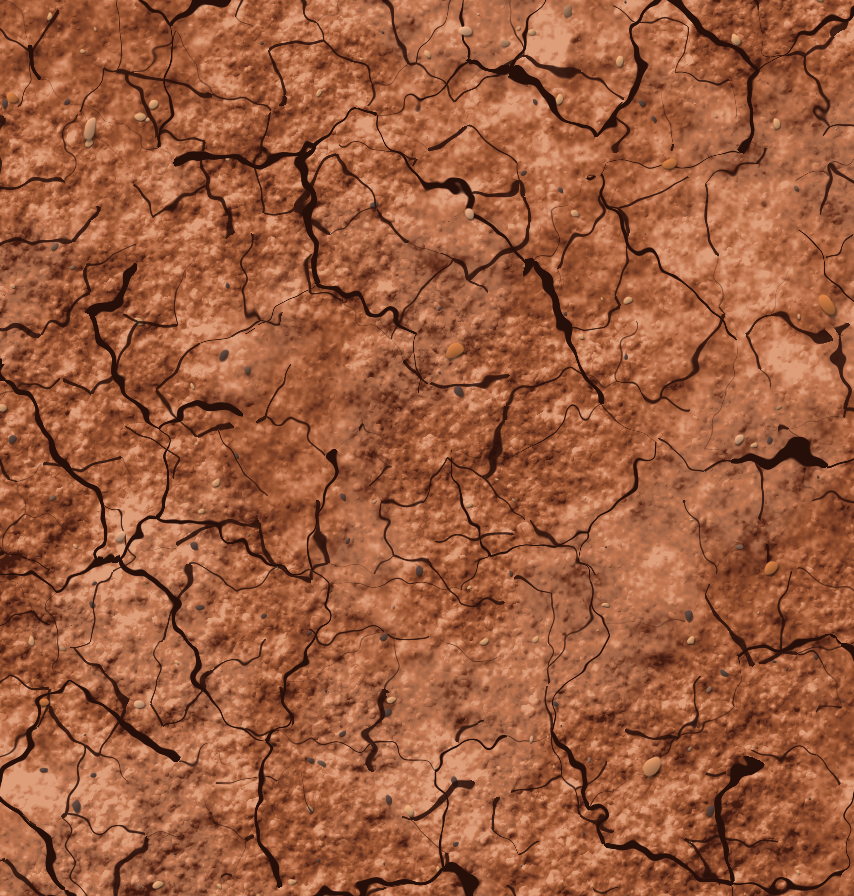
Give the GLSL for this texture, as a Shadertoy shader.

```glsl
// Dry red clay soil: jagged cracks between crumbly plates, with scattered grit and pebbles.

const vec2 LIGHT = vec2(-0.5, 0.86);
const vec3 CREVICE = vec3(0.15, 0.055, 0.035);
const vec3 SHADE   = vec3(0.26, 0.10, 0.06);
const vec3 BROWN   = vec3(0.46, 0.23, 0.14);
const vec3 RUST    = vec3(0.61, 0.33, 0.19);
const vec3 DUSTY   = vec3(0.64, 0.40, 0.28);
const vec3 CLAY    = vec3(0.76, 0.46, 0.31);
const vec3 CHALK   = vec3(0.87, 0.62, 0.48);

float hash(vec2 p) {
    vec3 q = fract(p.xyx * 0.1031);
    q += dot(q, q.yzx + 33.33);
    return fract((q.x + q.y) * q.z);
}

vec2 hash2(vec2 p) { return vec2(hash(p), hash(p + 57.3)); }

float noise(vec2 p) {
    vec2 i = floor(p), f = p - i;
    f = f * f * (3.0 - 2.0 * f);
    return mix(mix(hash(i), hash(i + vec2(1, 0)), f.x),
               mix(hash(i + vec2(0, 1)), hash(i + vec2(1, 1)), f.x), f.y);
}

float fbm(vec2 p) {
    float sum = 0.0, amp = 0.53;
    for (int i = 0; i < 4; i++) {
        sum += amp * noise(p);
        p = mat2(1.6, 1.2, -1.2, 1.6) * p + 17.7;
        amp *= 0.5;
    }
    return sum;
}

// Slope of the noise surface towards the light
float relief(vec2 p) { return fbm(p) - fbm(p + LIGHT * 0.4); }

// Voronoi border: x = distance, y = random value of that border
vec2 border(vec2 p) {
    vec2 cell = floor(p), f = p - cell, home = vec2(0), toHome = vec2(0);
    float best = 9.0, id = 0.0;
    for (int k = 0; k < 9; k++) {
        vec2 g = vec2(k % 3 - 1, k / 3 - 1);
        vec2 r = g + hash2(cell + g) - f;
        if (dot(r, r) < best) { best = dot(r, r); home = g; toHome = r; }
    }
    best = 9.0;
    for (int k = 0; k < 25; k++) {
        vec2 g = home + vec2(k % 5 - 2, k / 5 - 2);
        vec2 r = g + hash2(cell + g) - f, gap = r - toHome;
        if (dot(gap, gap) < 1e-5) continue;
        float d = dot(0.5 * (r + toHome), normalize(gap));
        if (d < best) { best = d; id = hash(2.0 * cell + g + home + 0.5); }
    }
    return vec2(best, id);
}

// Crack network: x = opening, y = soft darkening beside it
vec2 cracks(vec2 p, float freq, float width, float rarity, float blur) {
    vec2 e = border(p * freq);
    float d = e.x / freq;
    float w = width * smoothstep(rarity, 1.0, e.y) * (0.35 + 1.3 * noise(p * 14.0));
    float open = (1.0 - smoothstep(w - blur, w + blur, d)) * smoothstep(0.0, 0.0009, w);
    return vec2(open, exp(-d / 0.005) * w / width);
}

// Scattered lumps: x = coverage, y = lighting, z = random value, w = cast shadow
vec4 lumps(vec2 p, float freq, float density, float size, float blur) {
    p *= freq;
    p += 0.5 * size * (vec2(noise(p * 4.0), noise(p * 4.0 + 31.0)) - 0.5);
    vec2 cell = floor(p);
    vec4 result = vec4(0);
    float top = 0.0;
    for (int k = 0; k < 9; k++) {
        vec2 id = cell + vec2(k % 3 - 1, k / 3 - 1);
        float rnd = hash(id + 11.7);
        float r = size * mix(0.4, 1.0, hash(id + 23.1));
        r *= smoothstep(0.0, 0.12, density - hash(id + 5.9));
        if (r < 0.01) continue;
        vec2 axis = normalize(hash2(id + 41.3) - 0.497);
        vec2 q = p - id - 0.1 - 0.8 * hash2(id);
        q -= axis * dot(axis, q) * 0.35;
        float d = length(q) / r, soft = blur * freq / r;
        result.w = max(result.w, 1.0 - smoothstep(0.7, 1.25, length(q + LIGHT * r * 0.4) / r));
        if (1.0 + soft - d > top) {
            top = 1.0 + soft - d;
            result.xyz = vec3(1.0 - smoothstep(1.0 - soft, 1.0 + soft, d), dot(q, LIGHT) / r, rnd);
        }
    }
    return result;
}

float lumpTone(vec4 g) {
    return g.x * (0.95 * g.y + 1.1 * (g.z - 0.4)) - 0.75 * g.w * (1.0 - g.x);
}

vec3 soil(float tone, float dust) {
    vec3 c = mix(SHADE, BROWN, clamp((tone + 1.9) / 0.95, 0.0, 1.0));
    c = mix(c, mix(RUST, DUSTY, dust), clamp((tone + 0.95) / 0.95, 0.0, 1.0));
    c = mix(c, CLAY, clamp(tone / 0.85, 0.0, 1.0));
    return mix(c, CHALK, clamp((tone - 0.85) / 0.9, 0.0, 1.0));
}

vec3 addStones(vec3 ground, vec4 g, vec3 dull, vec3 bright) {
    vec3 stone = mix(dull, bright, smoothstep(0.3, 0.7, g.z)) * (0.95 + 0.25 * g.y);
    return mix(ground * (1.0 - 0.5 * g.w), stone, g.x);
}

void mainImage(out vec4 fragColor, in vec2 fragCoord) {
    vec2 p = fragCoord / iResolution.y + 3.0;
    float blur = max(0.0008, 0.6 / iResolution.y);

    // Smooth dusty plates against crumbly ground
    float crumble = smoothstep(0.40, 0.60, fbm(p * 4.5 + 8.0));
    float dust = smoothstep(0.44, 0.62, fbm(p * 6.0 + 40.0) + 0.08 * (0.5 - crumble));
    float crust = smoothstep(0.58, 0.72, fbm(p * 8.0 + 90.0));

    // Uneven surface
    float tone = 0.2 + 2.0 * (fbm(p * 6.0) - 0.5) + 2.0 * (fbm(p * 42.0) - 0.5);
    tone += 2.2 * relief(p * 20.0) + mix(2.6, 4.2, crumble) * relief(p * 62.0);
    tone += 0.9 * (noise(p * 230.0) - 0.5) + 0.9 * crust + 0.15 * dust;

    // Crumbs of three sizes
    tone += 0.8 * lumpTone(lumps(p, 38.0, mix(0.12, 0.6, crumble), 0.36, blur));
    tone += 0.8 * lumpTone(lumps(p + 1.3, 75.0, mix(0.2, 0.75, crumble), 0.40, blur));
    tone += 0.7 * lumpTone(lumps(p + 2.7, 135.0, mix(0.3, 0.8, crumble), 0.42, blur));

    // Jagged wide cracks and finer side cracks
    vec2 bend = 0.09 * (vec2(fbm(p * 9.0), fbm(p * 9.0 + 71.0)) - 0.5);
    bend += 0.018 * (vec2(noise(p * 55.0), noise(p * 55.0 + 13.0)) - 0.5);
    vec2 wide = cracks(p + bend, 6.0, 0.0042, 0.08, blur);
    vec2 fine = cracks(p + bend * 0.8 + 5.0, 14.0, 0.0021, 0.3, blur);
    tone -= 1.1 * wide.y + 0.7 * fine.y;
    vec3 color = soil(tone, dust);

    // Grit and pebbles
    vec4 grit = lumps(p + 4.1, 42.0, 0.13, 0.2, blur);
    vec4 pebbles = lumps(p + 6.3, 14.0, 0.11, 0.2, blur);
    color = addStones(color, grit, vec3(0.35, 0.26, 0.23), vec3(0.84, 0.62, 0.44));
    color = mix(color, CREVICE, max(wide.x, 0.85 * fine.x));
    color = addStones(color, pebbles, vec3(0.76, 0.45, 0.24), vec3(0.83, 0.62, 0.48));
    fragColor = vec4(color, 1.0);
}
```
